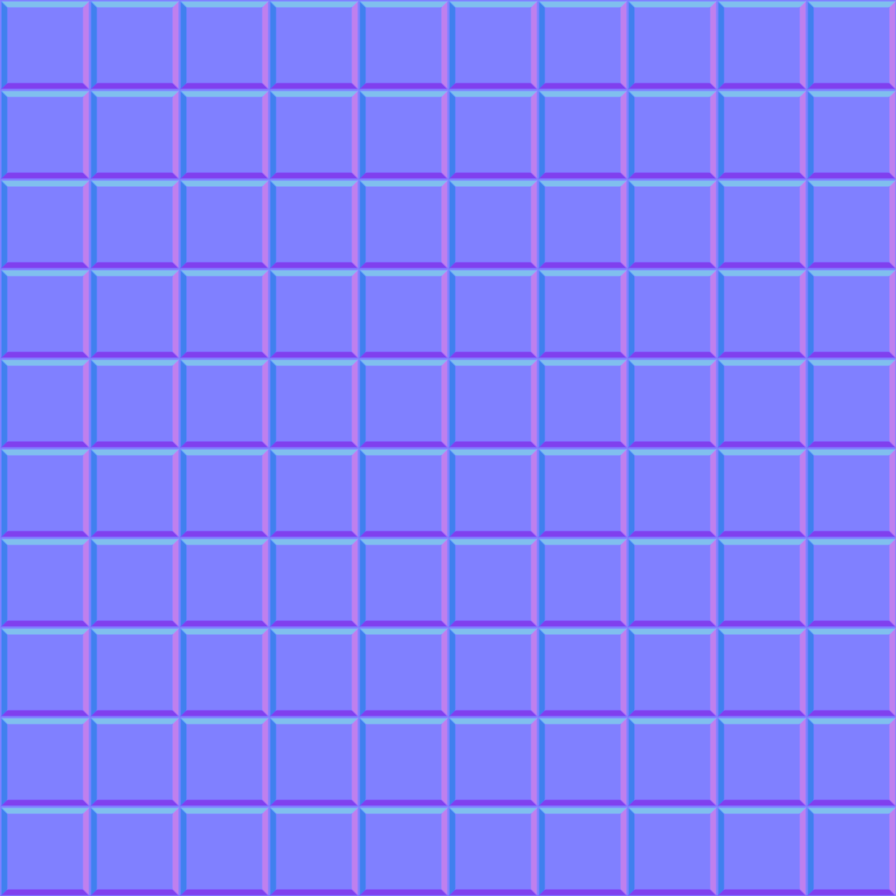
Give the GLSL for this texture map, as a WebGL 2 fragment shader.

```glsl
#version 300 es
precision highp float;

#define TILES 10.0
#define BEVEL_START 0.0125
#define BEVEL_END 0.0775
#define RAMP 0.025
#define MITRE_SOFTNESS 0.02
#define MAX_TILT 0.5
#define GROOVE_SHIFT vec2(0.004, -0.004)

uniform vec2 u_resolution;
out vec4 fragColor;

// Tilt of the bevel at a given distance from the tile border
vec2 bevelProfile(vec2 edgeDist, float ramp) {
    float halfRamp = 0.5 * ramp;
    vec2 rise = smoothstep(BEVEL_START - halfRamp, BEVEL_START + halfRamp, edgeDist);
    vec2 fall = smoothstep(BEVEL_END - halfRamp, BEVEL_END + halfRamp, edgeDist);
    return rise * (1.0 - fall);
}

// Unit normal of a raised square tile, centred on the origin
vec3 tileNormal(vec2 p, float ramp) {
    vec2 edgeDist = 0.5 - abs(p);

    // The nearer border owns the slope, which mitres the corners
    float nearX = smoothstep(-MITRE_SOFTNESS, MITRE_SOFTNESS, edgeDist.y - edgeDist.x);
    vec2 owner = vec2(nearX, 1.0 - nearX);

    vec2 tilt = MAX_TILT * sign(p) * bevelProfile(edgeDist, ramp) * owner;
    return vec3(tilt, sqrt(1.0 - dot(tilt, tilt)));
}

void main() {
    vec2 uv = gl_FragCoord.xy / u_resolution;
    vec2 local = fract(uv * TILES - GROOVE_SHIFT) - 0.5;

    // Keep the ramps at least a pixel wide on small canvases
    float pixel = TILES / min(u_resolution.x, u_resolution.y);
    vec3 normal = tileNormal(local, max(RAMP, pixel));

    // Pack the normal into colour
    fragColor = vec4(normal * 0.5 + 0.5, 1.0);
}
```
